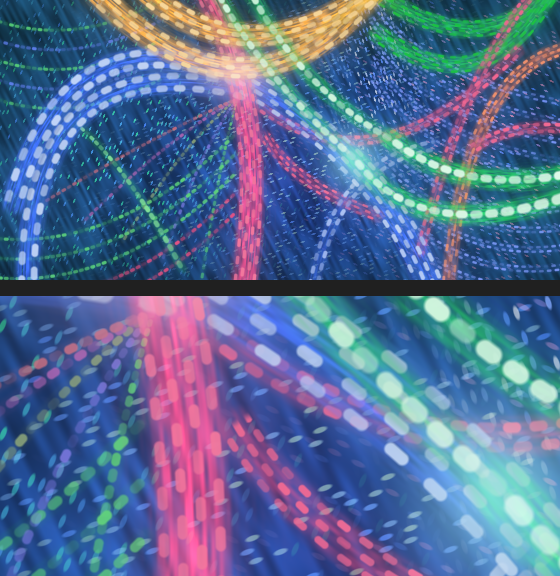
Top: the whole. Bottom: its middle third, enlarged.
Give the GLSL for this background, as a WebGL 2 fragment shader.

```glsl
#version 300 es
precision highp float;
// Long-exposure light trails: dashed, glowing ribbons swirl over a hazy navy ground.
// Each ribbon is a quadratic curve; its nearest point gives along/across coordinates
// for rows of capsule dashes. Loops add faint trail families and slanted sparks.
uniform vec2 u_resolution;
out vec4 fragColor;

// Trail tints; alpha is how far the dashes burn to white
const vec4 BLUE = vec4(.2, .35, .95, .75);
const vec4 GOLD = vec4(1, .66, .16, .55);
const vec4 PINK = vec4(.95, .24, .46, .3);
const vec4 GREEN = vec4(.1, .76, .26, .9);
const vec4 ORANGE = vec4(.93, .42, .24, .3);

float hash(vec2 p) {
  vec3 q = fract(p.xyx * vec3(.1031, .103, .0973));
  q += dot(q, q.yzx + 33.33);
  return fract((q.x + q.y) * q.z);
}

float noise(vec2 p) {
  vec2 i = floor(p), f = smoothstep(0., 1., p - i), e = vec2(1, 0);
  return mix(mix(hash(i), hash(i + e), f.x),
             mix(hash(i + e.yx), hash(i + e.xx), f.x), f.y);
}

vec3 screen(vec3 base, vec3 light) {
  return 1. - (1. - base) * (1. - clamp(light, 0., 1.));
}

float spot(vec2 p, vec2 center, vec2 size) {
  vec2 d = (p - center) / size;
  return exp(-dot(d, d));
}

// Parameter of the curve point nearest to p: coarse scan, then Newton steps
float nearest(vec2 p, vec2 a, vec2 v, vec2 w) {
  float best = 1e9, t = 0.;
  for (int i = 0; i <= 8; i++) {
    float s = float(i) / 8.;
    vec2 d = a + s * (2. * v + s * w) - p;
    if (dot(d, d) < best) { best = dot(d, d); t = s; }
  }
  for (int i = 0; i < 3; i++) {
    vec2 d = a + t * (2. * v + t * w) - p, g = 2. * (v + t * w);
    t = clamp(t - dot(d, g) / max(dot(g, g) + 2. * dot(d, w), .02), 0., 1.);
  }
  return t;
}

// Ribbon along a curve of three control points; wider ones glow more
void trail(inout vec3 col, vec2 p, mat3x2 curve, vec4 tint, float halfWidth, float rows) {
  vec2 a = curve[0], v = curve[1] - a, w = curve[2] - curve[1] - v;
  float t = nearest(p, a, v, w);
  vec2 d = p - a - t * (2. * v + t * w), velocity = 2. * (v + t * w);
  float speed = max(length(velocity), .01), dist = length(d);
  vec2 dir = velocity / speed;
  float side = dot(d, vec2(-dir.y, dir.x)), beyond = abs(dot(d, dir));

  // Haze with fine streaks, partly covering what lies behind
  float glow = smoothstep(0., .045, halfWidth);
  float haze = .5 * smoothstep(1.3, .6, dist / halfWidth) + .35 * exp(-dist / halfWidth);
  haze *= glow * (.55 + .9 * noise(vec2(side * 200., t * 25.)));
  col = screen(col * (1. - .5 * min(haze, 1.)), tint.rgb * haze);

  // Rows of dashes, patchy on thin trails
  float count = floor(2. * length(v + .5 * w) / (.012 + .9 * halfWidth));
  vec2 uv = vec2(t * count, (side / halfWidth * .5 + .5) * rows);
  uv.x += floor(uv.y) * .37;
  vec2 size = vec2(speed / count, 2. * halfWidth / rows);
  vec2 local = (fract(uv) - .5) * size;
  float radius = .27 * min(size.x, size.y);
  float edge = length(vec2(max(abs(local.x) - size.x * .15, 0.), local.y)) - radius;
  float soft = radius * .2 + .5 / u_resolution.y;
  float inside = step(abs(side), halfWidth) * smoothstep(.012, 0., beyond);
  float h = hash(floor(uv) + a * 37.);
  float power = mix(1.2 * h, .6 + .4 * h, glow) * min(.65 + glow, 1.);
  vec3 core = mix(tint.rgb, vec3(.95, 1, .98), tint.a * min(.2 + glow, 1.));
  col = mix(col, core, smoothstep(soft, -soft, edge) * inside * min(power, 1.));
}

// Short random dashes along an angle, in staggered cells
vec3 sparks(vec2 p, float angle, float density, vec4 tintA, vec4 tintB) {
  float s = sin(angle), k = cos(angle);
  vec2 q = mat2(k, -s, s, k) * p * vec2(32, 75);
  q.x += 9. * hash(floor(q.yy));
  vec2 id = floor(q), d = (fract(q) - .5) / vec2(.36, .32);
  float mark = smoothstep(1., .5, length(d)) * step(hash(id), density);
  return mix(tintA, tintB, hash(id + 3.7)).rgb * mark;
}

void main() {
  vec2 p = gl_FragCoord.xy / u_resolution.y;

  // Hazy ground with fine slanted rays
  float cloud = mix(noise(p * 3.5), noise(p * 9.), .4);
  float blueness = spot(p, vec2(1.1, .38), vec2(.75, .5));
  vec3 col = mix(vec3(.06, .17, .27), vec3(.13, .23, .62), clamp(cloud * .7 + blueness * .8 - .2, 0., 1.));
  col = screen(col, GREEN.rgb * .2 * cloud);
  col *= .7 + .6 * noise(vec2(p.x * 80. + p.y * 40., p.y * 14.));

  // Sparks
  for (float k = 0.; k < 3.; k++)
    col = screen(col, sparks(p + k, 1.15 - .8 * k, .32, mix(GREEN, PINK, .4 * k), BLUE)
                      * spot(p, vec2(.4 + .65 * k, .5), vec2(.5)));
  col = screen(col, sparks(p, -1.25, .6, BLUE, vec4(.8)) * spot(p, vec2(1.34, .75), vec2(.13, .35)));

  // Families of faint trails
  for (float k = 0.; k < 5.; k++) {
    vec4 cool = mix(GREEN, BLUE, mod(k, 2.));
    float y = .07 * k;
    trail(col, p, mat3x2(-.05, .94 - y, .25, .82 - y, .58, 1. - y), cool, .01, 1.);
    trail(col, p, mat3x2(.85, .65, .8 - y, .5, .72 - 2. * y, y), mix(cool, PINK, .2 * k), .01, 1.);
    trail(col, p, mat3x2(1.33, 1. - y, 1.5, .72 - y, 2.03, .63 - y), BLUE, .015, 2.);
    trail(col, p, mat3x2(1.4, .46 - y, 1.68, .2 - y, 2.03, .26 - y), BLUE, .016, 2.);
    trail(col, p, mat3x2(-.03, .15 - y, .42, .1 - y, .84, .52 - y), mix(GREEN, PINK, step(3., k)), .011, 1.);
  }

  // Secondary ribbons
  for (float k = 0.; k < 2.; k++)
    trail(col, p, mat3x2(1.35, 1.02 - .14 * k, 1.72, .77 - .17 * k, 1.97, 1.03), GREEN * vec4(1, 1, 1, 0), .034, 4.);
  trail(col, p, mat3x2(1.9, 1.02, 1.66, .75, 1.5, .1), PINK, .022, 2.);
  trail(col, p, mat3x2(2.03, .83, 1.66, .75, 1.6, -.03), ORANGE, .027, 3.);
  trail(col, p, mat3x2(1.69, .47, 1.82, .56, 2.03, .54), PINK, .024, 2.);
  trail(col, p, mat3x2(.93, .62, 1.35, .3, 1.85, .82), PINK, .023, 2.);
  trail(col, p, mat3x2(.95, .51, 1.05, .34, 1.35, .23), PINK, .024, 3.);
  trail(col, p, mat3x2(.27, .56, .46, .4, .65, .04), GREEN, .017, 1.);
  trail(col, p, mat3x2(1.12, -.02, 1.2, .42, 1.55, .48), BLUE, .027, 2.);

  // Main ribbons
  trail(col, p, mat3x2(.1, -.02, .09, .87, .9, .67), BLUE, .044, 2.);
  trail(col, p, mat3x2(.05, .28, .24, .98, .87, .72), BLUE, .046, 2.);
  trail(col, p, mat3x2(.86, .72, 1.36, .45, 1.54, -.03), BLUE, .055, 4.);
  trail(col, p, mat3x2(.74, 1.02, .96, .63, .87, -.03), PINK, .045, 4.);
  for (float k = 0.; k < 2.; k++)
    trail(col, p, mat3x2(.35 + .18 * k, 1.02, .9, .49 + .23 * k, 1.33, 1.03), GOLD, .045, 3.);
  trail(col, p, mat3x2(.78, 1.02, .96, .7, 1.27, .43), GREEN, .03, 1.);
  trail(col, p, mat3x2(1.27, .43, 1.5, .12, 2.03, .3), GREEN, .04, 1.);
  trail(col, p, mat3x2(.9, 1.02, 1.08, .68, 1.4, .5), GREEN, .03, 1.);
  trail(col, p, mat3x2(1.4, .5, 1.66, .3, 2.03, .38), GREEN, .04, 1.);

  // Flares where ribbons cross
  col = screen(col, vec3(.55, .33, .45) * spot(p, vec2(.85, .74), vec2(.12, .09)));
  col = screen(col, vec3(.33, .52, .62) * spot(p, vec2(1.26, .43), vec2(.1)));
  fragColor = vec4(col, 1);
}
```
